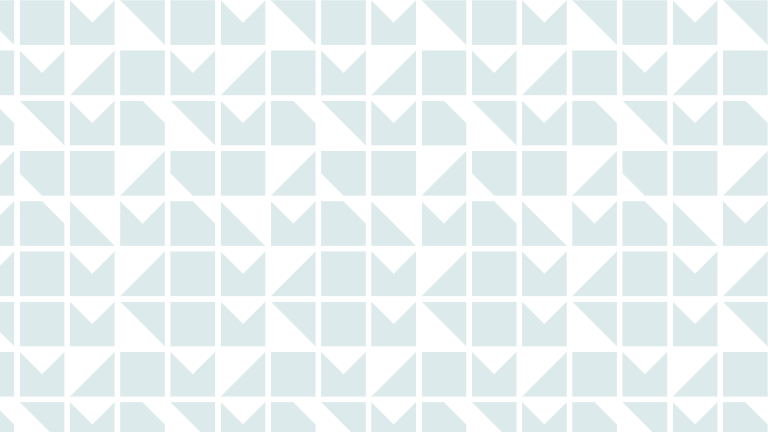
Give the GLSL for this pattern, as a Shadertoy shader.

```glsl
const float HALF_TILE = 0.445;

// Tile kinds, three columns by six rows, top row first
const int SQUARE = 0, NOTCH = 1, TRI_UPPER_RIGHT = 2, TRI_LOWER_RIGHT = 3,
          TRI_LOWER_LEFT = 4, CLIP_UPPER_RIGHT = 5, CLIP_LOWER_LEFT = 6;

const int LAYOUT[18] = int[18](
    SQUARE,           NOTCH,           TRI_UPPER_RIGHT,
    NOTCH,            TRI_LOWER_RIGHT, SQUARE,
    TRI_UPPER_RIGHT,  NOTCH,           CLIP_UPPER_RIGHT,
    CLIP_LOWER_LEFT,  SQUARE,          TRI_LOWER_RIGHT,
    CLIP_UPPER_RIGHT, TRI_LOWER_LEFT,  NOTCH,
    SQUARE,           NOTCH,           TRI_LOWER_RIGHT);

// Signed distance to a square tile with one diagonal cut; q is centred, y up
float tileDistance(vec2 q, int kind) {
    float box = max(abs(q.x), abs(q.y)) - HALF_TILE;
    float diagonal = q.x + q.y;
    float cut = -1.0;
    if (kind == NOTCH) cut = q.y - abs(q.x);
    else if (kind == TRI_UPPER_RIGHT) cut = -diagonal;
    else if (kind == TRI_LOWER_RIGHT) cut = q.y - q.x;
    else if (kind == TRI_LOWER_LEFT) cut = diagonal;
    else if (kind == CLIP_UPPER_RIGHT) cut = diagonal - HALF_TILE;
    else if (kind == CLIP_LOWER_LEFT) cut = -diagonal - HALF_TILE;
    return max(box, cut * 0.7071);
}

void mainImage(out vec4 fragColor, in vec2 fragCoord) {
    // Grid coordinates, rows counted down from the top edge
    float pixel = 8.6 / iResolution.y;
    vec2 grid = vec2(fragCoord.x, iResolution.y - fragCoord.y) * pixel;
    grid -= vec2(0.392, 0.005);

    // Tiles sit at the upper left of their cells, the gaps follow
    vec2 cell = floor(grid);
    vec2 q = (grid - cell - HALF_TILE) * vec2(1.0, -1.0);
    ivec2 slot = ivec2(mod(cell, vec2(3.0, 6.0)));
    float dist = tileDistance(q, LAYOUT[slot.y * 3 + slot.x]);

    float coverage = clamp(0.5 - dist / pixel, 0.0, 1.0);
    fragColor = vec4(mix(vec3(1.0), vec3(0.867, 0.918, 0.925), coverage), 1.0);
}
```
